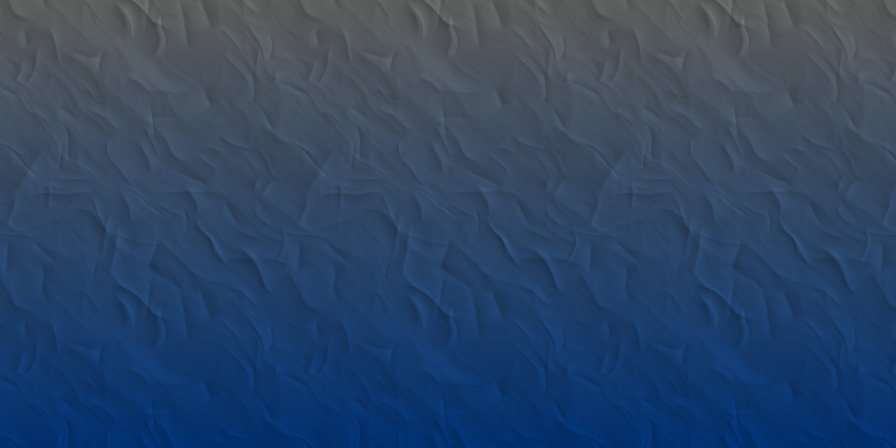
Give the GLSL for this texture, as a Shadertoy shader.

```glsl
// Crumpled paper lit from the right, tinted by a grey-to-blue vertical gradient.
// A seamless square tile of sheared ridged noise gives the diagonal grain; tapered
// creases, some scattered by hash and a few placed by hand, add the sharp folds.

const vec3 TOP_COLOR = vec3(0.360, 0.364, 0.362);
const vec3 BOTTOM_COLOR = vec3(0.002, 0.188, 0.438);
const float TILE = 0.651;            // tile side, in canvas heights
const vec2 LIGHT = vec2(0.92, 0.38);
const float RELIEF_STRENGTH = 0.065;
const float CREASE_STRENGTH = 0.21;
const float FOLD_STRENGTH = 0.32;
const float PATCH_STRENGTH = 0.07;
const float CREASE_GRID = 9.0;       // scattered creases per tile side
const float SLOPE_STEP = 0.004;

// Main folds in tile units: centre xy, half extent zw
const int FOLD_COUNT = 6;
const vec4 FOLDS[FOLD_COUNT] = vec4[FOLD_COUNT](
    vec4(0.09, 0.97, 0.075, 0.085),
    vec4(0.19, 0.865, 0.13, -0.02),
    vec4(0.89, 0.61, 0.09, -0.11),
    vec4(0.74, 0.70, 0.06, -0.08),
    vec4(0.66, 0.866, 0.14, 0.01),
    vec4(0.48, 0.50, 0.12, -0.10));

float hash(vec2 p) {
    return fract(sin(dot(p, vec2(127.1, 311.7))) * 43758.5453);
}

// Value noise that repeats after the given number of cells
float tileNoise(vec2 p, vec2 cells) {
    p *= cells;
    vec2 i = floor(p), f = fract(p);
    f = f * f * f * (f * (f * 6.0 - 15.0) + 10.0);
    vec2 a = mod(i, cells), b = mod(i + 1.0, cells);
    vec2 seed = cells * 3.7;
    return mix(mix(hash(a + seed), hash(vec2(b.x, a.y) + seed), f.x),
               mix(hash(vec2(a.x, b.y) + seed), hash(b + seed), f.x), f.y);
}

float ridge(float n) {
    float c = 2.0 * n - 1.0;
    return 1.0 - sqrt(c * c + 0.001);
}

vec2 warp(vec2 p) {
    return p + 0.06 * (vec2(tileNoise(p, vec2(4.0)), tileNoise(p, vec2(5.0))) - 0.5)
             + 0.03 * (vec2(tileNoise(p, vec2(13.0)), tileNoise(p, vec2(14.0))) - 0.5);
}

// The unit shear tilts the grain down to the right and keeps the tile seamless
vec2 shear(vec2 p) {
    return vec2(p.x + p.y, p.y);
}

float relief(vec2 p) {
    p = warp(p);
    vec2 grain = shear(p);
    float h = 0.035 * tileNoise(grain, vec2(8.0, 3.0));
    h += 0.026 * ridge(tileNoise(grain, vec2(7.0, 4.0)));
    h += 0.017 * ridge(tileNoise(grain, vec2(14.0, 7.0)));
    h += 0.017 * ridge(tileNoise(p, vec2(9.0, 10.0)));
    h += 0.009 * ridge(tileNoise(p, vec2(20.0, 19.0)));
    h += 0.005 * ridge(tileNoise(grain, vec2(34.0, 17.0)));
    return h;
}

// Bright on the lit side, dark on the other, fading at both ends
float crease(vec2 d, vec2 halfExtent, float width) {
    float len = length(halfExtent);
    vec2 along = halfExtent / len;
    vec2 normal = vec2(-along.y, along.x);
    float facing = dot(normal, LIGHT);
    float across = dot(d, normal) / width;
    float taper = 1.0 - smoothstep(0.4, 1.0, abs(dot(d, along)) / len);
    float side = across / sqrt(across * across + 0.12);
    return facing * side * exp(-abs(across)) * taper;
}

float scatteredCreases(vec2 p) {
    vec2 g = p * CREASE_GRID;
    vec2 cell = floor(g);
    float sum = 0.0;
    for (int y = -1; y <= 1; y++)
    for (int x = -1; x <= 1; x++) {
        vec2 c = cell + vec2(x, y);
        vec2 id = mod(c, CREASE_GRID);
        vec2 centre = c + vec2(hash(id + 11.3), hash(id + 27.9));
        float angle = -0.9 + 1.9 * (hash(id + 5.1) - 0.5);
        float len = mix(0.3, 0.95, hash(id + 41.7));
        float width = mix(0.06, 0.16, hash(id + 63.2));
        float turn = hash(id + 82.4) < 0.35 ? -1.0 : 1.0;
        sum += turn * crease(g - centre, len * vec2(cos(angle), sin(angle)), width);
    }
    return sum;
}

float mainFolds(vec2 p) {
    float sum = 0.0;
    for (int i = 0; i < FOLD_COUNT; i++) {
        vec2 d = p - FOLDS[i].xy;
        d -= round(d);
        sum += crease(d, FOLDS[i].zw, i == 0 ? 0.03 : 0.014);
    }
    return sum;
}

void mainImage(out vec4 fragColor, in vec2 fragCoord) {
    vec2 uv = fragCoord / iResolution.xy;
    vec2 p = fragCoord / iResolution.y / TILE;

    // Paper shading
    vec2 reach = LIGHT * SLOPE_STEP;
    float slope = (relief(p - reach) - relief(p + reach)) / (2.0 * SLOPE_STEP);
    vec2 bent = warp(p);
    float shade = RELIEF_STRENGTH * clamp(slope, -2.5, 2.5);
    shade += CREASE_STRENGTH * scatteredCreases(bent);
    shade += FOLD_STRENGTH * mainFolds(bent);
    shade += PATCH_STRENGTH * (tileNoise(shear(p), vec2(4.0, 3.0)) - 0.5);

    vec3 color = mix(BOTTOM_COLOR, TOP_COLOR, uv.y) * (1.0 + shade);
    fragColor = vec4(color, 1.0);
}
```
